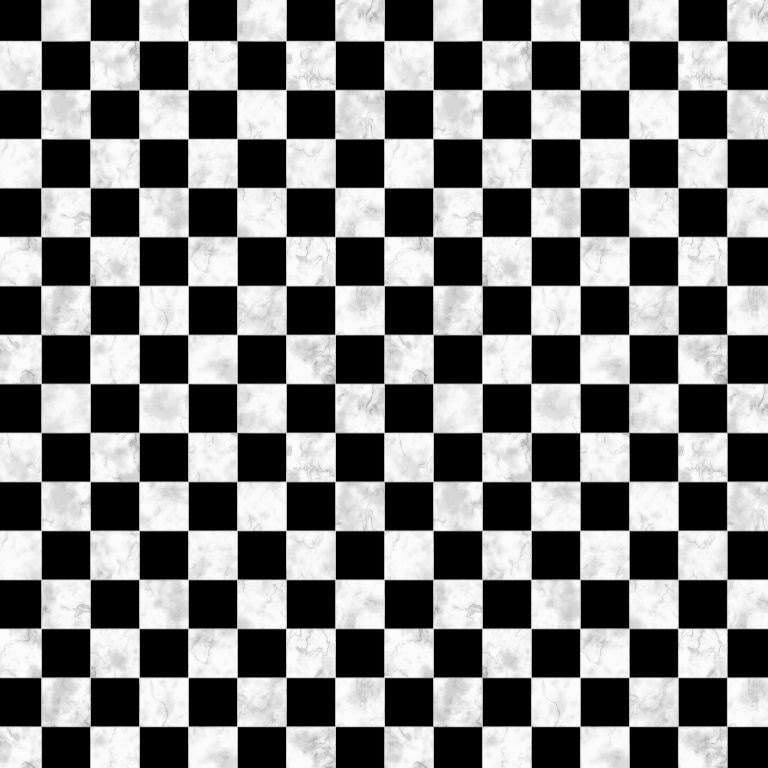
A WebGL 2 fragment shader for this pattern:

```glsl
#version 300 es
precision highp float;
// Black and white checkerboard whose white squares are softly veined marble.

#define CELL 0.06377        // side of one square, in canvas units
#define CENTER vec2(0.5006, 0.5)
#define PERIOD 8.0          // squares before the marble repeats
#define SEAM 0.007          // inset of the black squares, in cells
#define EDGE_SOFT 0.0009    // half width of the soft edge, in canvas units
#define VEIN_DEPTH 0.17
#define CLOUD_DEPTH 0.13
#define MARBLE_WHITE vec3(0.985)
#define INK_BLACK vec3(0.0)

uniform vec2 u_resolution;
out vec4 outColor;

float hash(vec2 p) {
    vec3 q = fract(vec3(p.xyx) * 0.1031);
    q += dot(q, q.yzx + 33.33);
    return fract((q.x + q.y) * q.z);
}

float valueNoise(vec2 p) {
    vec2 i = floor(p), f = fract(p);
    f = f * f * (3.0 - 2.0 * f);
    float low = mix(hash(i), hash(i + vec2(1.0, 0.0)), f.x);
    float high = mix(hash(i + vec2(0.0, 1.0)), hash(i + 1.0), f.x);
    return mix(low, high, f.y);
}

float fbm(vec2 p) {
    float sum = 0.0, amplitude = 0.5;
    for (int i = 0; i < 5; i++) {
        sum += amplitude * valueNoise(p);
        p = mat2(1.6, 1.2, -1.2, 1.6) * p + 7.3;
        amplitude *= 0.5;
    }
    return sum / 0.96875;
}

// Thin broken ridges along the mid level of warped noise.
float veins(vec2 p) {
    vec2 warp = vec2(fbm(p * 1.7 + 3.1), fbm(p * 1.7 + 19.7)) - 0.5;
    float level = fbm(p * vec2(1.9, 1.3) + 1.6 * warp);
    float ridge = exp(-abs(level - 0.5) * 32.0);
    return ridge * smoothstep(0.3, 0.7, fbm(p * 2.3 + 41.0));
}

// Each square cuts its own piece from the stone.
vec3 marble(vec2 local, vec2 id) {
    vec2 offset = 60.0 * vec2(hash(id + 2.7), hash(id + 11.9));
    float strength = mix(0.75, 1.25, hash(id + 5.3));
    vec2 p = local + 0.35 * local.yx * vec2(-1.0, 1.0) + offset;
    float cloud = smoothstep(0.42, 0.8, fbm(p * 2.6 + 8.0));
    float fleck = smoothstep(0.5, 0.85, fbm(p * 7.0 + 27.0));
    float shade = VEIN_DEPTH * veins(p) + CLOUD_DEPTH * cloud + 0.05 * fleck;
    return MARBLE_WHITE - strength * shade;
}

void main() {
    vec2 uv = gl_FragCoord.xy / u_resolution;
    vec2 grid = (uv - CENTER) / CELL;
    vec2 cell = floor(grid);
    vec2 local = fract(grid);

    // Distance to the rim of the square, positive outside the inset.
    vec2 fromMiddle = abs(local - 0.5);
    float rim = max(fromMiddle.x, fromMiddle.y) - 0.5 + SEAM;
    float soft = max(EDGE_SOFT, 0.6 / min(u_resolution.x, u_resolution.y)) / CELL;

    // Squares with an odd index sum are black.
    float odd = mod(cell.x + cell.y, 2.0);
    float ink = odd * (1.0 - smoothstep(-soft, soft, rim));

    // Faint shadow where the marble meets its black neighbours.
    float shadow = 0.3 * (1.0 - odd) * smoothstep(-soft, soft, rim);

    vec3 stone = marble(local, mod(cell, PERIOD)) * (1.0 - shadow);
    outColor = vec4(mix(stone, INK_BLACK, ink), 1.0);
}
```
